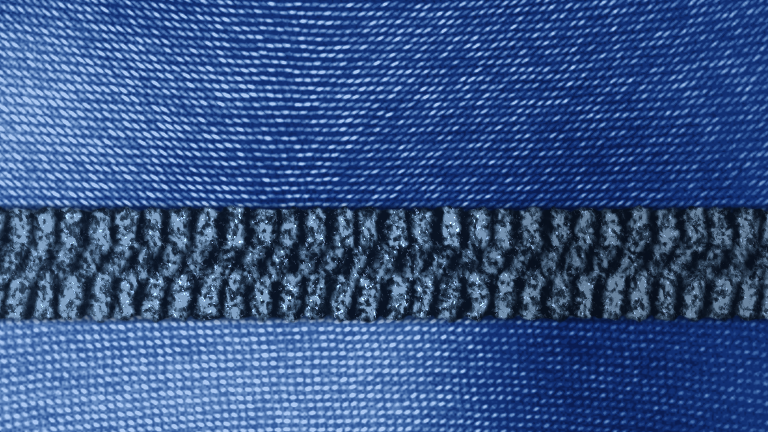
Write a Shadertoy shader that draws this texture.

```glsl
// Draws blue knitted satin crossed by a dark, glinting corded seam.

const float SEAM_LOW = 0.262;
const float SEAM_HIGH = 0.517;
const float RIB_PITCH = 0.0625;
const vec2 STITCH_SIZE = vec2(0.0200, 0.0192);

float hash(vec2 p) {
    vec3 q = fract(vec3(p.xyx) * 0.1031);
    q += dot(q, q.yzx + 33.33);
    return fract((q.x + q.y) * q.z);
}

float noise(vec2 p) {
    vec2 cell = floor(p);
    vec2 f = fract(p);
    f = f * f * (3.0 - 2.0 * f);
    float low = mix(hash(cell), hash(cell + vec2(1, 0)), f.x);
    float high = mix(hash(cell + vec2(0, 1)), hash(cell + vec2(1, 1)), f.x);
    return mix(low, high, f.y);
}

float fbm(vec2 p) {
    float sum = 0.0, weight = 0.5;
    for (int i = 0; i < 4; i++) {
        sum += weight * noise(p);
        p = mat2(1.6, 1.2, -1.2, 1.6) * p + 17.1;
        weight *= 0.5;
    }
    return sum;
}

float glow(vec2 p, vec2 centre, vec2 size) {
    vec2 d = (p - centre) / size;
    return exp(-dot(d, d));
}

// Blue satin ramp from deep shade to highlight
vec3 satin(float tone) {
    vec3 c = mix(vec3(0.04, 0.11, 0.32), vec3(0.07, 0.19, 0.46), smoothstep(0.0, 0.25, tone));
    c = mix(c, vec3(0.19, 0.35, 0.61), smoothstep(0.25, 0.5, tone));
    c = mix(c, vec3(0.41, 0.56, 0.77), smoothstep(0.45, 0.7, tone));
    return mix(c, vec3(0.68, 0.79, 0.95), smoothstep(0.63, 0.9, tone));
}

// Broad light falling on the cloth above and below the seam
float clothLight(vec2 p) {
    float upper = 0.3 + 0.41 * glow(p, vec2(-0.05, 0.73), vec2(0.55, 0.33));
    upper += 0.13 * glow(p, vec2(0.8, 0.88), vec2(0.5, 0.3));
    upper += 0.08 * glow(p, vec2(1.78, 0.8), vec2(0.3, 0.3));
    upper -= 0.1 * glow(p, vec2(1.4, 0.58), vec2(0.3, 0.16));
    float lower = 0.24 + 0.42 * (1.0 - smoothstep(0.85, 1.36, p.x));
    lower += 0.09 * glow(p, vec2(0.5, 0.08), vec2(0.45, 0.14));
    lower += 0.12 * glow(p, vec2(1.8, 0.05), vec2(0.18, 0.2));
    return mix(lower, upper, step(0.39, p.y));
}

// Rows of slanted dashes with dark ticks between, fanning out from the seam
float stitches(vec2 p, float slant, float reach, float rowShift) {
    float bend = p.x - 0.85;
    p.y -= 0.16 * bend * bend * (p.y - 0.48);
    p += 0.004 * vec2(noise(p * 14.0), noise(p * 11.0 + 5.0));
    vec2 grid = p / STITCH_SIZE;
    float row = floor(grid.y);
    grid.x += rowShift * row + 0.25 * hash(vec2(row, 3.0));
    float y = fract(grid.y) - 0.5;
    float dash = 0.0;
    for (int i = -1; i <= 1; i++) {
        float id = floor(grid.x) + float(i);
        vec2 q = vec2(grid.x - id - 0.5, y + 0.16 * (hash(vec2(id, row)) - 0.5));
        q.y -= slant * q.x;
        float shape = 1.0 - smoothstep(0.1, 1.0, length(q / vec2(reach, 0.4)));
        dash = max(dash, shape * (0.65 + 0.7 * hash(vec2(row, id))));
    }
    return dash;
}

vec3 cloth(vec2 p) {
    float above = step(0.39, p.y);
    float slant = mix(-0.5, 0.5, smoothstep(0.35, 1.0, p.x)) * mix(0.7, 1.0, above);
    float focus = mix(1.0, 0.65, smoothstep(0.45, 0.95, abs(p.x - 0.85))) * mix(0.75, 1.0, above);
    float weave = stitches(p, slant, mix(0.62, 0.9, above), mix(0.08, 0.35, above));
    float tone = clothLight(p) + 0.55 * focus * (weave - 0.43);
    tone += 0.12 * (fbm(p * vec2(9.0, 26.0)) - 0.47);
    tone += 0.2 * (noise(p * 200.0) - 0.5);
    float gap = max(SEAM_LOW - p.y, p.y - SEAM_HIGH);
    return satin(tone) * mix(0.6, 1.0, smoothstep(-0.004, 0.016, gap));
}

// One soft cord end per column, v running across the seam
float cords(float u, float v, float middle, float halfHeight) {
    float id = floor(u);
    float x = abs(fract(u) - 0.5 + 0.1 * (hash(vec2(id, middle)) - 0.5)) / 0.5;
    float y = abs(v - middle) / halfHeight;
    return (1.0 - smoothstep(0.3, 1.0, x)) * (1.0 - smoothstep(0.55, 1.15, y));
}

vec3 seam(vec2 p, float v) {
    float wobble = fbm(p * 26.0) - 0.47;
    float u = p.x / RIB_PITCH - 9.2 + 0.4 * wobble;
    v += 0.14 * (fbm(p * 31.0 + 9.0) - 0.47);
    float cord = cords(u + 0.15 * (v - 0.8), v, 0.82, 0.21);
    cord = max(cord, 0.7 * cords(u + 1.0 - 1.2 * v, v, 0.52, 0.19));
    cord = max(cord, cords(u - 0.5 * (v - 0.2), v, 0.2, 0.25));

    // Twisted fibres, hazy ends and scattered glints
    vec2 thread = vec2(p.x * 105.0 + p.y * 45.0, p.y * 85.0 - p.x * 35.0);
    float fibre = smoothstep(0.2, 0.75, fbm(thread + 2.0 * wobble));
    float haze = smoothstep(0.7, 0.0, p.x) + 0.3 * smoothstep(1.35, 1.78, p.x);
    float tone = cord * (0.25 + 0.72 * fibre) + 0.14 * fibre + 0.12 * haze;
    vec3 c = mix(vec3(0.035, 0.075, 0.14), vec3(0.27, 0.38, 0.5), smoothstep(0.06, 0.68, tone));
    c += vec3(0.24, 0.26, 0.28) * smoothstep(0.5, 0.95, tone);
    float sparkle = smoothstep(0.6, 0.8, fbm(thread * 1.5 + 40.0));
    float centreLight = 0.4 + 0.6 * glow(p, vec2(0.8, 0.39), vec2(0.55, 0.3));
    c += vec3(0.5, 0.57, 0.67) * sparkle * (0.25 + cord) * centreLight;
    return c * mix(1.0, 0.8, smoothstep(0.95, 1.35, p.x));
}

void mainImage(out vec4 fragColor, in vec2 fragCoord) {
    vec2 p = fragCoord / iResolution.y;
    float v = (p.y - SEAM_LOW) / (SEAM_HIGH - SEAM_LOW);

    // Scalloped, slightly fuzzy seam outline
    float scallop = 0.004 * cos(6.2832 * (p.x / RIB_PITCH - 9.7));
    float fuzz = 0.012 * (noise(p * 75.0) - 0.5);
    float inside = min(p.y - SEAM_LOW + scallop, SEAM_HIGH - p.y + 0.6 * scallop) + fuzz;
    float mask = smoothstep(-0.004, 0.004, inside);
    fragColor = vec4(mix(cloth(p), seam(p, v), mask), 1.0);
}
```
